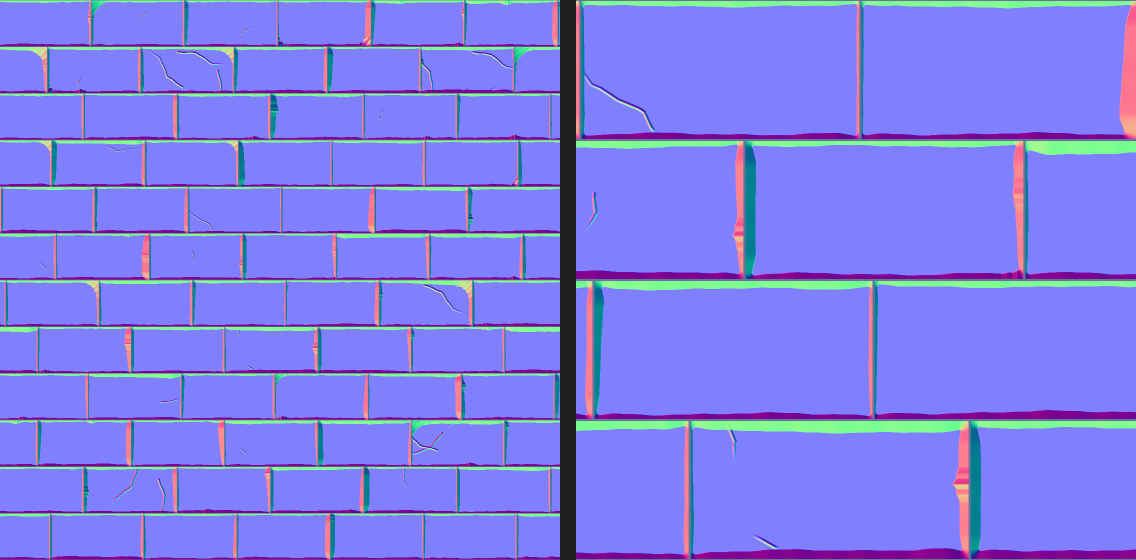
Left: the whole. Right: its middle third, enlarged.
This texture map is drawn by a WebGL 1 fragment shader. Its source:

```glsl
precision highp float;
// Tangent-space normal map of a worn brick wall, 6 bricks across and 12 courses down.
// Each brick is a height field: tapering bevels, broken corners and thin cracks;
// its slope by finite differences becomes the colour. Hashes wrap, so the map tiles.

uniform vec2 u_resolution;

// Lengths are in wall units: the canvas is WALL units wide and high.
const float WALL = 768.0;
const vec2 COUNT = vec2(6.0, 12.0);
const vec2 BRICK = vec2(128.0, 64.0);
const float BEVEL_SLOPE = 8.0;
const float JOINT_HALF = 0.5;
const vec2 SIDE_WIDTH = vec2(0.9, 6.2);    // narrowest and widest bevel
const vec2 BOTTOM_WIDTH = vec2(2.3, 3.8);
const vec2 TOP_WIDTH = vec2(1.9, 5.2);
const float NICK_CHANCE = 0.2;
const vec2 CHIP_CHANCE = vec2(0.05, 0.12); // bottom and top corners
const vec2 CHIP_RADIUS = vec2(13.0, 26.0);
const float CRACK_CHANCE = 0.08;
const float BROKEN_CHANCE = 0.035;         // bricks split by long cracks
const float CRACK_HALF = 0.85;
const float CRACK_DEPTH = 2.2;
const float SLOPE_STEP = 0.45;
const vec3 JOINT_COLOUR = vec3(0.40, 0.45, 0.62);

// Sideways shift of each course, from the bottom up
const vec4 SHIFT_LOW = vec4(69.0, 115.0, 52.0, 121.0);
const vec4 SHIFT_MID = vec4(52.0, 8.0, 77.0, 2.0);
const vec4 SHIFT_HIGH = vec4(71.0, 115.0, 65.0, 125.0);

float hash(vec2 id, float salt) {
  return fract(sin(dot(vec3(id, salt), vec3(12.99, 78.23, 37.72))) * 4375.85);
}

float pick(vec4 list, float i) {
  return dot(list, 1.0 - step(0.5, abs(vec4(0.0, 1.0, 2.0, 3.0) - i)));
}

float courseShift(float row) {
  return pick(SHIFT_LOW, row) + pick(SHIFT_MID, row - 4.0) + pick(SHIFT_HIGH, row - 8.0);
}

float wave(float s, float seed) {
  return 0.55 * sin(s * 0.07 + seed * 6.3) + 0.3 * sin(s * 0.17 + seed * 17.0)
       + 0.15 * sin(s * 0.43 + seed * 31.0);
}

float fold(float s) {
  return abs(fract(s) - 0.5);
}

// Bevel width at distance s along one side, with taper, waviness and an odd nick
float bevelWidth(vec2 id, float side, float s, float span, vec2 range) {
  float size = hash(id, side);
  float taper = mix(0.1, 1.9, mix(hash(id, side + 5.0), hash(id, side + 10.0), s / span));
  float width = mix(range.x, range.y, size * size * taper);
  width += 0.35 * range.x * wave(s, hash(id, side + 30.0));
  width *= mix(0.6, 1.0, smoothstep(0.0, 12.0, min(s, span - s)));
  float nickAt = span * hash(id, side + 15.0);
  float nick = step(hash(id, side + 20.0), NICK_CHANCE) * mix(1.0, 3.5, hash(id, side + 25.0));
  float reach = max(0.0, 1.0 - abs(s - nickAt) / 8.0);
  return JOINT_HALF + max(width, 0.6) + nick * reach * (0.6 + 0.8 * fold(s / 5.0));
}

// Groove of one kinked crack that runs into the brick and fades towards its tip
float crack(vec2 p, vec2 id, float salt, float broken) {
  vec2 spot = vec2(hash(id, salt + 1.0), clamp(2.0 * hash(id, salt + 2.0) - 0.5, 0.0, 1.0));
  float angle = 3.1416 * hash(id, salt + 3.0);
  float size = max(hash(id, salt + 4.0), broken);
  float span = mix(14.0, 75.0, size * size);
  vec2 along = vec2(cos(angle), mix(0.9, 0.6, broken) * sin(angle));
  along.y *= 1.0 - 2.0 * step(0.5, spot.y);
  along = normalize(along);
  vec2 q = p - spot * BRICK;
  float s = dot(q, along);
  float offset = dot(q, vec2(-along.y, along.x));
  offset += 15.0 * fold(s / 52.0 + size) + 2.0 * fold(s / 19.0 + angle);
  float fade = smoothstep(0.0, 3.0, s) * (1.0 - smoothstep(0.3 * span, span, s));
  float halfWidth = CRACK_HALF * (1.0 + 0.9 * broken);
  return fade * (1.0 + broken) * max(0.0, 1.0 - abs(offset) / halfWidth);
}

float brickHeight(vec2 p, vec2 id) {
  // Distance inside the bevels
  float left = p.x - bevelWidth(id, 1.0, p.y, BRICK.y, SIDE_WIDTH);
  float right = BRICK.x - p.x - bevelWidth(id, 2.0, p.y, BRICK.y, SIDE_WIDTH);
  float bottom = p.y - bevelWidth(id, 3.0, p.x, BRICK.x, BOTTOM_WIDTH);
  float top = BRICK.y - p.y - bevelWidth(id, 4.0, p.x, BRICK.x, TOP_WIDTH);
  vec2 inset = vec2(min(left, right), min(bottom, top));

  // Rounded corners, a few broken wide open
  vec2 corner = step(0.5 * BRICK, p);
  float salt = 40.0 + corner.x + 2.0 * corner.y;
  float chipped = step(hash(id, salt), mix(CHIP_CHANCE.x, CHIP_CHANCE.y, corner.y));
  float chip = mix(CHIP_RADIUS.x, CHIP_RADIUS.y, corner.y) * mix(0.4, 1.0, hash(id, salt + 6.0));
  float radius = mix(1.5, chip, chipped);
  float depth = radius - length(max(radius - inset, 0.0));
  float ragged = chipped * mix(4.0, 1.5, corner.y) * step(max(inset.x, inset.y), radius);
  depth -= ragged * fold((p.x - p.y) / 9.0);
  float height = BEVEL_SLOPE * min(depth, 0.0);

  // Cracks across the face
  float broken = step(hash(id, 55.0), BROKEN_CHANCE);
  for (int i = 0; i < 3; i++) {
    float seed = 60.0 + 9.0 * float(i);
    if (hash(id, seed) < CRACK_CHANCE + broken) {
      height -= CRACK_DEPTH * crack(p, id, seed, broken);
    }
  }
  return height;
}

vec3 wallColour(vec2 p, float pixel) {
  float row = mod(floor(p.y / BRICK.y), COUNT.y);
  p.x -= courseShift(row);
  vec2 id = vec2(mod(floor(p.x / BRICK.x), COUNT.x), row);
  vec2 local = mod(p, BRICK);
  float here = brickHeight(local, id);
  vec2 rise = vec2(brickHeight(local + vec2(SLOPE_STEP, 0.0), id),
                   brickHeight(local + vec2(0.0, SLOPE_STEP), id)) - here;
  vec3 normal = normalize(vec3(-rise / SLOPE_STEP, 1.0));
  vec2 edge = min(local, BRICK - local);
  float joint = 1.0 - smoothstep(-0.25, 0.25, (min(edge.x, edge.y) - JOINT_HALF) / pixel);
  return mix(0.5 + 0.5 * normal, JOINT_COLOUR, joint);
}

void main() {
  float pixel = WALL / u_resolution.x;
  vec3 colour = vec3(0.0);
  for (int i = 0; i < 4; i++) {
    vec2 shift = 0.5 * vec2(mod(float(i), 2.0), floor(float(i) / 2.0)) - 0.25;
    colour += 0.25 * wallColour((gl_FragCoord.xy + shift) / u_resolution * WALL, pixel);
  }
  gl_FragColor = vec4(colour, 1.0);
}
```
